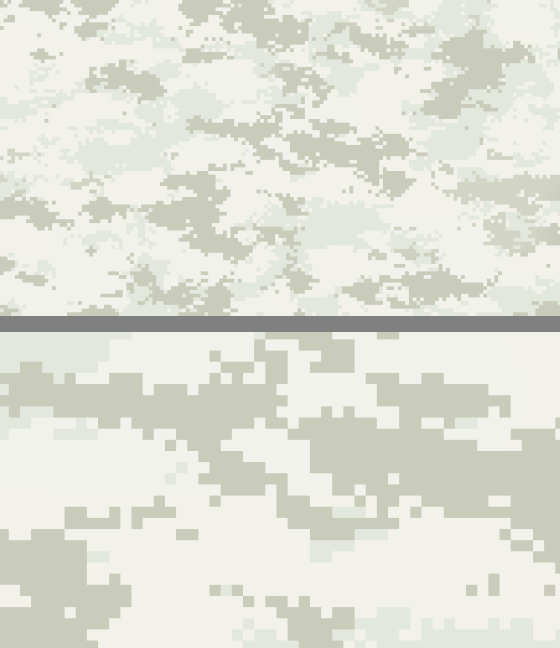
Top, the full canvas; bottom, a detail of the centre.
A Shadertoy shader for this pattern:

```glsl
// Pale winter digital camouflage: a grid of small square cells coloured by
// two thresholded, horizontally stretched noise fields with ragged edges.
// Cell borders are smoothed by blending the cells under each pixel's area.

const float ROWS = 85.0;                       // cells per canvas height
const vec2 PATCH_FREQUENCY = vec2(6.6, 12.0);  // patches per canvas height
const vec3 SNOW_WARM = vec3(0.951, 0.948, 0.921);
const vec3 SNOW_COOL = vec3(0.944, 0.949, 0.924);
const vec3 FROST = vec3(0.890, 0.908, 0.870);
const vec3 STONE = vec3(0.790, 0.795, 0.735);
const vec3 STONE_PALE = vec3(0.825, 0.832, 0.772);

float hash(vec2 p) {
    return fract(sin(dot(p, vec2(127.1, 311.7))) * 43758.5453);
}

float valueNoise(vec2 p) {
    vec2 corner = floor(p);
    vec2 f = fract(p);
    vec2 blend = f * f * (3.0 - 2.0 * f);
    float bottom = mix(hash(corner), hash(corner + vec2(1, 0)), blend.x);
    float top = mix(hash(corner + vec2(0, 1)), hash(corner + vec2(1, 1)), blend.x);
    return mix(bottom, top, blend.y);
}

// Three octaves, from broad patches down to small fragments.
float layeredNoise(vec2 p, float seed) {
    float sum = 0.0;
    float weights[3] = float[3](0.47, 0.33, 0.20);
    for (int i = 0; i < 3; i++) {
        sum += weights[i] * valueNoise(p + seed);
        p = p * 1.9 + 17.3;
    }
    return sum;
}

// Patch strength of one cell, roughened by single cells and short runs.
float patchField(vec2 cell, float seed) {
    vec2 centre = (cell + 0.5) / ROWS;
    float grain = 0.09 * (hash(cell + seed) - 0.5);
    float run = 0.11 * (hash(floor(cell * vec2(0.5, 1.0)) + seed + 53.0) - 0.5);
    return layeredNoise(centre * PATCH_FREQUENCY, seed) + grain + run;
}

vec3 cellColor(vec2 cell) {
    vec2 centre = (cell + 0.5) / ROWS;

    // Broad, faint tints within the snow and the stone patches.
    float snowTint = valueNoise(centre * vec2(3.0, 5.0) + 71.0);
    float stoneTint = smoothstep(0.65, 0.75, valueNoise(centre * vec2(2.5, 4.0) + 29.0));

    vec3 color = mix(SNOW_WARM, SNOW_COOL, snowTint);
    color = mix(color, FROST, step(0.583, patchField(cell, 37.0)));
    vec3 stone = mix(STONE, STONE_PALE, stoneTint);
    return mix(color, stone, step(0.598, patchField(cell, 11.0)));
}

// Average of the cells covered by a square pixel of the given width.
vec3 filteredCells(vec2 p, float pixelWidth) {
    vec2 low = floor(p - 0.5 * pixelWidth);
    vec2 high = floor(p + 0.5 * pixelWidth);
    vec2 share = clamp((p + 0.5 * pixelWidth - high) / pixelWidth, 0.0, 1.0);
    vec3 bottom = mix(cellColor(low), cellColor(vec2(high.x, low.y)), share.x);
    vec3 top = mix(cellColor(vec2(low.x, high.y)), cellColor(high), share.x);
    return mix(bottom, top, share.y);
}

void mainImage(out vec4 fragColor, in vec2 fragCoord) {
    float pixelWidth = ROWS / iResolution.y;
    fragColor = vec4(filteredCells(fragCoord * pixelWidth, pixelWidth), 1.0);
}
```
